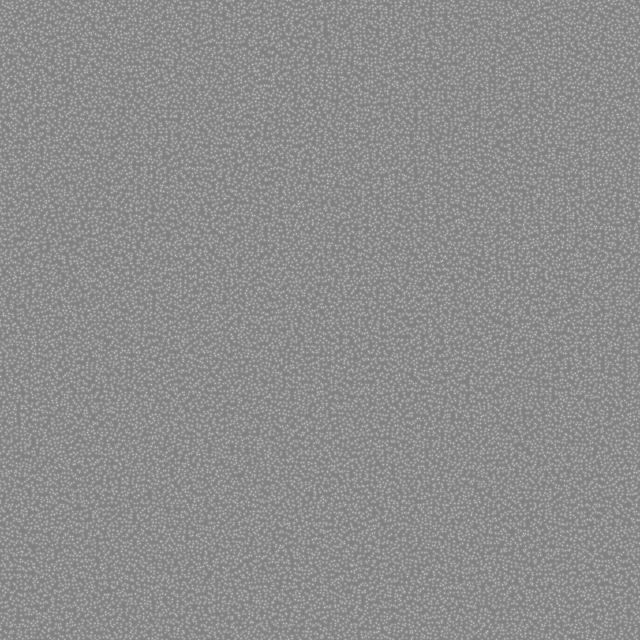
A Shadertoy shader for this texture:

```glsl
// Mid-grey surface densely flecked with tiny pale grains that touch in short chains.

vec2 hash2(vec2 cell) {
    vec2 seed = vec2(dot(cell, vec2(127.1, 311.7)), dot(cell, vec2(269.5, 183.3)));
    return fract(sin(seed) * 43758.5453);
}

// Glow of the strongest nearby grain; one grain is scattered in each cell
float grainGlow(vec2 p) {
    vec2 cell = floor(p);
    float glow = 0.0;
    for (int y = -1; y <= 1; y++) {
        for (int x = -1; x <= 1; x++) {
            vec2 neighbour = cell + vec2(x, y);
            vec2 offset = neighbour + hash2(neighbour) - p;
            float strength = mix(0.8, 1.2, hash2(neighbour + 71.0).x);
            // Rounded tip with a quick fall to the ground
            float distanceToGrain = sqrt(dot(offset, offset) + 0.005);
            glow = max(glow, strength * exp(-4.8 * distanceToGrain));
        }
    }
    return glow;
}

void mainImage(out vec4 fragColor, in vec2 fragCoord) {
    vec2 uv = fragCoord / iResolution.y;
    float grey = 0.494 + 0.34 * grainGlow(uv * 171.0);
    fragColor = vec4(vec3(grey), 1.0);
}
```
